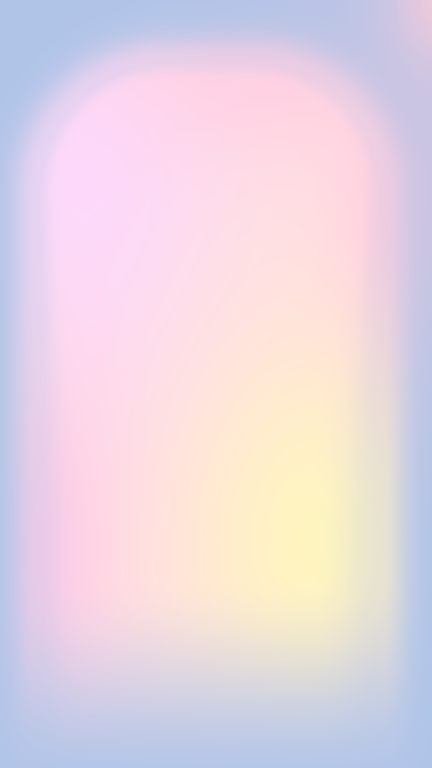
Write a WebGL 1 fragment shader that draws this background.

```glsl
precision highp float;

uniform vec2 u_resolution;

// Layout, in canvas widths from the lower left
const float CANVAS_HEIGHT = 16.0 / 9.0;
const vec2 ARCH_CENTER = vec2(0.485, 0.6175);
const vec2 ARCH_HALF_SIZE = vec2(0.397, 1.0175);
const float ARCH_RADIUS = 0.30;

// Edge softness
const float EDGE_LEVEL = 0.70;
const float GLOW_WIDTH = 0.062;
const float CROWN_SOFTNESS = 0.025;
const float LEFT_SOFTNESS = 0.05;
const float RIGHT_SOFTNESS = 0.10;
const float FADE_START = -0.08;
const float FADE_END = 0.45;

// Backdrop colours
const vec3 BLUE = vec3(0.69, 0.77, 0.91);
const vec3 LAVENDER = vec3(0.79, 0.77, 0.89);
const vec3 BLUSH = vec3(0.93, 0.79, 0.86);

// Arch colours
const vec3 PEACH = vec3(1.0, 0.875, 0.885);
const vec3 LILAC = vec3(0.99, 0.85, 0.985);
const vec3 ROSE = vec3(1.0, 0.805, 0.885);
const vec3 PINK = vec3(1.0, 0.80, 0.91);
const vec3 YELLOW = vec3(1.0, 0.96, 0.75);

// Elliptical Gaussian spot
float spot(vec2 p, vec2 center, vec2 radii) {
  vec2 d = (p - center) / radii;
  return exp(-dot(d, d));
}

float roundedBox(vec2 p, vec2 halfSize, float radius) {
  vec2 d = abs(p) - halfSize + radius;
  return length(max(d, 0.0)) + min(max(d.x, d.y), 0.0) - radius;
}

vec3 backdrop(vec2 p) {
  vec3 color = mix(BLUE, LAVENDER, spot(p, vec2(1.0, 1.35), vec2(0.45, 0.55)));
  return mix(color, BLUSH, spot(p, vec2(1.03, 1.78), vec2(0.12, 0.16)));
}

vec3 archColor(vec2 p) {
  vec3 color = mix(PEACH, LILAC, spot(p, vec2(0.20, 1.38), vec2(0.32, 0.60)));
  color = mix(color, ROSE, 0.85 * spot(p, vec2(0.64, 1.64), vec2(0.38, 0.22)));
  color = mix(color, ROSE, spot(p, vec2(0.92, 1.25), vec2(0.14, 0.40)));
  color = mix(color, PINK, spot(p, vec2(0.08, 0.50), vec2(0.20, 0.42)));
  return mix(color, YELLOW, spot(p, vec2(0.74, 0.53), vec2(0.30, 0.45)));
}

// Firm crown, softer sides, and a slow fade toward the base
float archCoverage(vec2 p) {
  float d = roundedBox(p - ARCH_CENTER, ARCH_HALF_SIZE, ARCH_RADIUS);
  float sideSoftness = mix(LEFT_SOFTNESS, RIGHT_SOFTNESS, p.x);
  float softness = mix(sideSoftness, CROWN_SOFTNESS, smoothstep(0.5, 1.4, p.y));
  float outer = max(d, 0.0) / GLOW_WIDTH;
  float inner = min(d, 0.0) / softness;
  float glow = EDGE_LEVEL * exp(-outer * outer);
  float body = (1.0 - EDGE_LEVEL) * (1.0 - exp(-inner * inner));
  return (glow + body) * smoothstep(FADE_START, FADE_END, p.y);
}

void main() {
  vec2 p = gl_FragCoord.xy / u_resolution * vec2(1.0, CANVAS_HEIGHT);
  vec3 color = mix(backdrop(p), archColor(p), archCoverage(p));
  gl_FragColor = vec4(color, 1.0);
}
```
